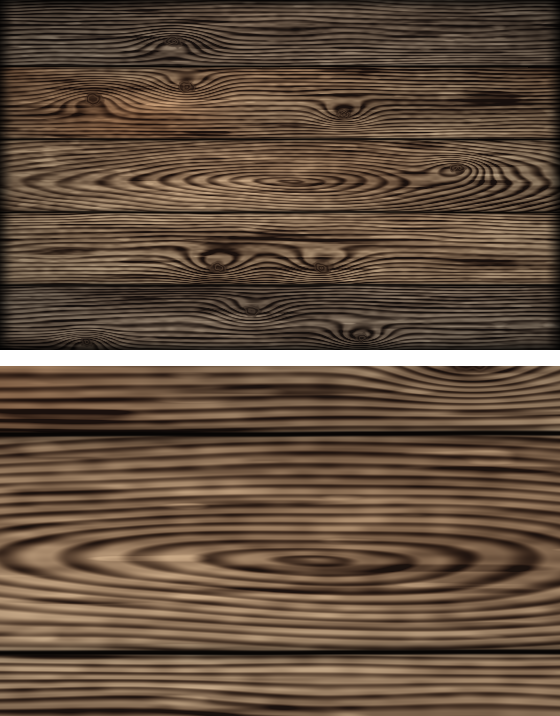
Top: the whole. Bottom: its middle third, enlarged.
Reproduce this texture procedurally as a Shadertoy shader.

```glsl
// Five weathered horizontal planks with dark seams, knots and a long oval figure.
// Growth rings are contours of a height field that knots bend; stretched value
// noise adds fibres, streaks and cracks before a brown colour ramp is applied.

float hash(vec2 p) {
    vec3 q = fract(p.xyx * 0.1031);
    q += dot(q, q.yzx + 33.33);
    return fract((q.x + q.y) * q.z);
}

float noise(vec2 p) {
    vec2 i = floor(p), f = fract(p);
    f = f * f * (3.0 - 2.0 * f);
    return mix(mix(hash(i), hash(i + vec2(1, 0)), f.x),
               mix(hash(i + vec2(0, 1)), hash(i + vec2(1, 1)), f.x), f.y);
}

// Pale early wood that darkens gradually, then restarts at a sharper edge
float ringProfile(float v) {
    float s = fract(v);
    float ring = smoothstep(0.0, 0.28, s) * (1.0 - smoothstep(0.5, 1.0, s));
    return mix(ring, 0.6, smoothstep(0.4, 1.0, fwidth(v)));
}

void mainImage(out vec4 fragColor, in vec2 fragCoord) {
    vec2 uv = fragCoord / iResolution.xy;
    vec2 p = fragCoord / iResolution.y;

    // Plank layout
    float row = p.y * 4.8 + 0.11 + 0.008 * (noise(vec2(p.x * 9.0, 3.0)) - 0.5);
    float plank = clamp(floor(row), 0.0, 4.0);
    float across = row - plank - 0.5;
    vec2 w = p + plank * vec2(17.0, 5.0);

    // Straight grain, wider in the middle of each plank
    float grain = 19.0 * across * (0.6 + 0.7 * abs(across));
    if (plank == 2.0) {
        // Nested ovals drawn out along the plank
        vec2 d = p - vec2(0.83, 0.485);
        d.y += 0.012 * (noise(vec2(p.x * 3.0, 8.0)) - 0.5);
        grain = 112.0 * length(d * vec2(d.x < 0.0 ? 0.105 : 0.145, 1.0));
    }
    grain += 2.4 * noise(w * vec2(1.6, 9.0)) + 0.7 * noise(w * vec2(6.0, 34.0));

    // Knots: one candidate per cell along the plank
    float core = 0.0, knotRings = 0.0, halo = 0.0;
    for (int i = 0; i < 4; i++) {
        vec2 id = vec2(float(i) + 3.0, plank * 7.0 + 2.0);
        bool lastCell = i == 3;
        if (plank == 2.0 ? !lastCell : hash(id + 40.0) > 0.72) continue;
        vec2 center = vec2((float(i) + 0.2 + 0.6 * hash(id)) * 0.4,
                           (plank + 0.39 + 0.6 * (hash(id + 11.0) - 0.5)) / 4.8);
        float size = 0.012 + 0.011 * hash(id + 23.0);
        vec2 q = (p - center) / size;
        float bump = exp(-0.17 * dot(q * q, vec2(0.2, 1.0)));
        grain += bump * (hash(id + 31.0) < 0.5 ? -4.0 : 4.0);
        float r = length(q * vec2(0.65, 1.0)) + 0.5 * (noise(q * 1.8 + id) - 0.5);
        float inside = 1.0 - smoothstep(0.65, 1.2, r);
        core = max(core, inside);
        knotRings += inside * (0.5 + 0.5 * cos(r * 16.0));
        halo = max(halo, bump);
    }

    // Rings, streaks and fibres combine into one tone
    float ring = ringProfile(grain);
    float streak = noise(w * vec2(1.3, 24.0));
    float patches = noise(w * vec2(3.0, 7.0));
    float fibre = noise(w * vec2(7.0, 150.0));
    float speckle = noise(w * vec2(45.0, 170.0));
    float plankTone = float[5](-0.10, 0.09, 0.04, -0.02, -0.05)[int(plank)];
    float contrast = 0.38 + 0.38 * noise(w * vec2(2.0, 12.0) + 9.0);
    float tone = 0.50 + plankTone + (ring - 0.58) * contrast
        + (streak - 0.5) * 0.36 + (patches - 0.5) * 0.20
        + (fibre - 0.5) * 0.36 + (speckle - 0.5) * 0.22 - 0.12 * halo;

    // Short dark cracks and pale worn scratches along the grain
    float crack = smoothstep(0.76, 0.9, noise(w * vec2(5.0, 95.0) + 50.0));
    float scratch = smoothstep(0.80, 0.95, noise(w * vec2(14.0, 120.0) + 80.0));
    tone += 0.22 * scratch - 0.32 * crack;
    tone = mix(tone, 0.03 + 0.24 * knotRings + 0.12 * speckle, core * 0.88);

    // Brown ramp, greyer on the outer planks and redder on the second from top
    tone = clamp(tone, 0.0, 1.1);
    vec3 color = mix(vec3(0.09, 0.06, 0.05), vec3(0.63, 0.55, 0.45),
                     pow(vec3(tone), vec3(1.0, 1.1, 1.2)));
    float grey = plank == 0.0 || plank == 4.0 ? 0.28 : 0.0;
    color = mix(color, vec3(dot(color, vec3(0.35, 0.5, 0.15))), grey);
    float red = (plank == 3.0 ? 0.75 : 0.25) * noise(w * vec2(2.2, 6.0) + 20.0);
    color *= mix(vec3(1.0), vec3(1.14, 0.92, 0.76), red);

    // Seams with soft shading beside them
    float seam = abs(row - round(row)) / 4.8;
    float soft = 0.6 / iResolution.y;
    color *= 0.72 + 0.28 * smoothstep(0.0, 0.014, seam);
    color = mix(vec3(0.025, 0.018, 0.015), color,
                smoothstep(0.0014 - soft, 0.0030 + soft, seam));

    // Darkened border and corners
    vec2 edge = min(uv, 1.0 - uv) * vec2(iResolution.x / iResolution.y, 1.0);
    vec2 c = uv - 0.5;
    color *= 1.12 - 0.85 * dot(c, c);
    color *= smoothstep(-0.022, 0.045, edge.x) * smoothstep(-0.018, 0.035, edge.y);
    fragColor = vec4(color, 1.0);
}
```
